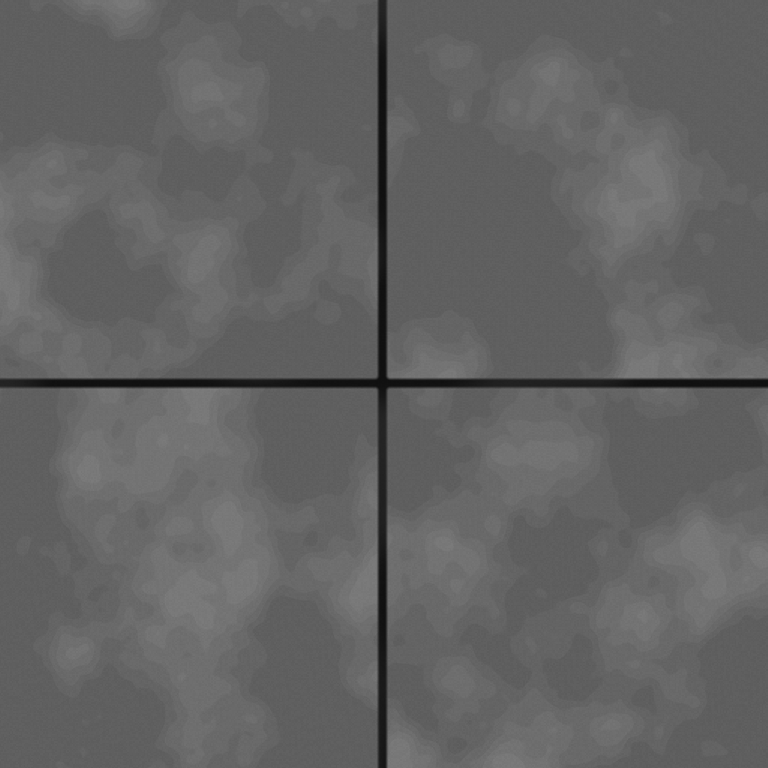
Give the GLSL for this texture, as a WebGL 2 fragment shader.

```glsl
#version 300 es
precision highp float;

uniform vec2 u_resolution;
out vec4 fragColor;

const float TILES = 2.0;
const vec2 JOINT_SHIFT = vec2(-0.002, 0.001);
const float JOINT_CORE = 0.0036;
const float JOINT_EDGE = 0.0078;
const float STONE_DARK = 0.370;
const float STONE_STEP = 0.020;
const float JOINT_DARK = 0.065;
const float JOINT_WORN = 0.150;
const float GRAIN_CELLS = 512.0;

float hash(vec2 p) {
    return fract(sin(dot(p, vec2(127.1, 311.7))) * 43758.5453);
}

float valueNoise(vec2 p) {
    vec2 cell = floor(p);
    vec2 f = fract(p);
    f = f * f * (3.0 - 2.0 * f);
    float low = mix(hash(cell), hash(cell + vec2(1.0, 0.0)), f.x);
    float high = mix(hash(cell + vec2(0.0, 1.0)), hash(cell + vec2(1.0)), f.x);
    return mix(low, high, f.y);
}

// Octaves are rotated to hide the noise lattice
float fbm(vec2 p) {
    const mat2 turn = mat2(0.8, 0.6, -0.6, 0.8);
    float sum = 0.0;
    float total = 0.0;
    float amplitude = 0.5;
    for (int i = 0; i < 4; i++) {
        sum += amplitude * valueNoise(p);
        total += amplitude;
        amplitude *= 0.5;
        p = turn * p * 2.03 + 17.3;
    }
    return sum / total;
}

// Flat levels joined by short soft slopes
float terrace(float x, float softness) {
    return floor(x) + smoothstep(1.0 - softness, 1.0, fract(x));
}

// Distance to the nearest inner joint on each axis
vec2 jointDistance(vec2 uv) {
    vec2 nearest = clamp(round(uv * TILES), 1.0, TILES - 1.0) / TILES;
    return abs(uv - nearest);
}

// Mottled stone, with its own pattern on every tile
float stoneTone(vec2 uv, vec2 tile) {
    float clouds = fbm(uv * 7.5 + tile * vec2(23.7, 41.3));
    float level = clamp(terrace((clouds - 0.40) / 0.06, 0.2), 0.0, 5.0);
    float tint = (hash(tile + 5.0) - 0.5) * 0.004;
    return STONE_DARK + STONE_STEP * level + tint;
}

// Joint floor, unevenly worn along its length
float jointTone(vec2 uv) {
    float wear = smoothstep(0.35, 0.85, valueNoise(uv * 9.0 + 61.0));
    return mix(JOINT_DARK, JOINT_WORN, wear);
}

void main() {
    vec2 uv = gl_FragCoord.xy / u_resolution;
    vec2 tileUv = uv - JOINT_SHIFT;
    vec2 tile = clamp(floor(tileUv * TILES), 0.0, TILES - 1.0);

    vec2 toJoint = jointDistance(tileUv);
    float joint = min(toJoint.x, toJoint.y);
    // Round the tile corners slightly where joints cross
    vec2 inset = max(vec2(0.010) - toJoint, 0.0);
    joint = min(joint, 0.010 - length(inset));

    // Stone with a faint light rim
    float tone = stoneTone(uv, tile);
    tone += 0.012 * (1.0 - smoothstep(JOINT_EDGE, 0.0105, joint));

    // Dark recessed joint
    float pixel = 0.5 / min(u_resolution.x, u_resolution.y);
    float face = smoothstep(JOINT_CORE - pixel, JOINT_EDGE + pixel, joint);
    tone = mix(jointTone(uv), tone, face);

    // Fine grain
    float grain = hash(floor(uv * GRAIN_CELLS)) - 0.5;
    tone += grain * mix(0.008, 0.018, face);

    fragColor = vec4(vec3(tone), 1.0);
}
```
